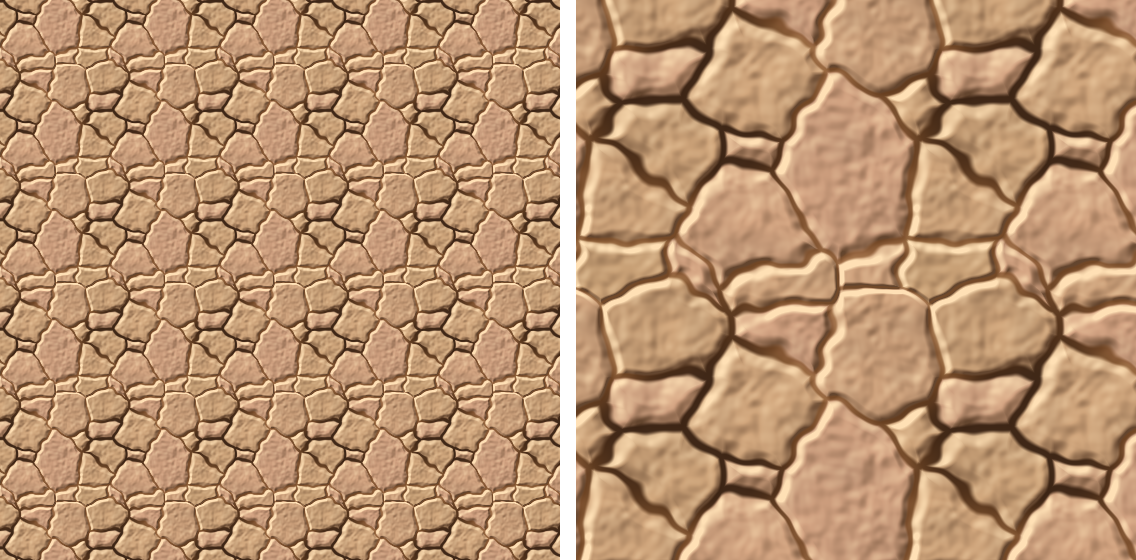
Left: the whole. Right: its middle third, enlarged.
A Shadertoy shader for this texture:

```glsl
// Cracked, weathered stone paving in a repeating square tile.
// A weighted Voronoi diagram, bent by periodic noise, gives the stones and
// cracks; embossing the height field from the upper left gives the relief.

const float TAU = 6.2831853;
const int COUNT = 15;

// Stones of one tile: centre x, centre y (downward), radius.
const vec3 stones[COUNT] = vec3[COUNT](
    vec3(.53, .22, .25), vec3(.98, .14, .17), vec3(.85, .32, .17),
    vec3(.24, .39, .20), vec3(.33, .57, .15), vec3(.23, .15, .12),
    vec3(.26, .95, .20), vec3(.64, .79, .20), vec3(.95, .72, .20),
    vec3(.94, .90, .16), vec3(.35, .74, .15), vec3(.84, .53, .17),
    vec3(.04, .57, .11), vec3(.63, .52, .08), vec3(.75, .03, .10));

float hash(vec2 p) {
    return fract(sin(dot(p, vec2(127.1, 311.7))) * 43758.5453);
}

// Value noise with n cells per tile, so it repeats with the tile.
float noise(vec2 p, float n) {
    p *= n;
    vec2 i = floor(p), f = fract(p);
    f = f * f * (3.0 - 2.0 * f);
    vec2 a = mod(i, n), b = mod(i + 1.0, n);
    return mix(mix(hash(a + n), hash(vec2(b.x, a.y) + n), f.x),
               mix(hash(vec2(a.x, b.y) + n), hash(b + n), f.x), f.y);
}

vec2 wobble(vec2 p, float n) {
    return vec2(noise(p, n), noise(p + 0.37, n)) - 0.5;
}

// Offset to the nearest copy of a stone across the tile borders.
vec2 toStone(vec2 p, int k) {
    vec2 d = p - stones[k].xy;
    return d - floor(d + 0.5);
}

float power(vec2 d, int k) {
    return dot(d, d) - stones[k].z * stones[k].z;
}

// Distance to the nearest crack, and the index of the stone.
vec2 paving(vec2 p) {
    p += 0.06 * wobble(p, 7.0) + 0.035 * wobble(p, 17.0);
    int own = 0;
    float least = 9.0;
    for (int k = 0; k < COUNT; k++) {
        float w = power(toStone(p, k), k);
        if (w < least) { least = w; own = k; }
    }
    vec2 d = toStone(p, own);
    float edge = 1.0;
    for (int k = 0; k < COUNT; k++) {
        if (k == own) continue;
        vec2 e = toStone(p, k);
        edge = min(edge, (power(e, k) - least) / (2.0 * length(d - e)));
    }
    return vec2(edge, float(own));
}

// Cracks gape around one spot of the tile and vary elsewhere.
float crackWidth(vec2 p) {
    vec2 c = 0.5 + 0.5 * cos(TAU * (p - vec2(0.10, 0.98)));
    return 0.006 + 0.012 * c.x * c.y + 0.008 * noise(p, 5.0);
}

float grain(vec2 p) {
    vec2 q = p + 0.03 * wobble(p, 9.0);
    return 0.38 * noise(q, 11.0) + 0.32 * noise(q, 23.0) + 0.20 * noise(q, 41.0);
}

float height(vec2 p, float edge) {
    return 0.85 * smoothstep(0.0, 3.0 * crackWidth(p), edge) + grain(p);
}

void mainImage(out vec4 fragColor, in vec2 fragCoord) {
    // 5.12 tiles per canvas height, counted from the top left.
    vec2 p = vec2(fragCoord.x, iResolution.y - fragCoord.y) / iResolution.y * 5.12;

    // Emboss: compare with the height a little nearer the light.
    vec2 lit = p - vec2(0.011, 0.012);
    vec2 stone = paving(p);
    float relief = 2.3 * (height(p, stone.x) - height(lit, paving(lit).x));

    // Sandstone, with a slight pink or ochre cast per stone.
    vec3 color = mix(vec3(0.78, 0.60, 0.48), vec3(0.77, 0.62, 0.45),
                     hash(vec2(stone.y, 3.0)));
    color *= 0.95 + 0.12 * noise(p, 13.0);

    // Lit and shaded slopes.
    color = mix(color, vec3(1.00, 0.88, 0.71), clamp(relief, 0.0, 1.0));
    color = mix(color, vec3(0.39, 0.27, 0.18), clamp(-relief * 0.9, 0.0, 1.0));

    // Crack floor, darker where it is wide.
    float width = crackWidth(p);
    float crack = 1.0 - smoothstep(0.3 * width, 1.1 * width, stone.x);
    vec3 floorColor = mix(vec3(0.50, 0.30, 0.14), vec3(0.22, 0.13, 0.07),
                          smoothstep(0.010, 0.020, width));
    color = mix(color, floorColor, crack * (0.5 + 0.45 * smoothstep(0.007, 0.017, width)));

    fragColor = vec4(color, 1.0);
}
```
